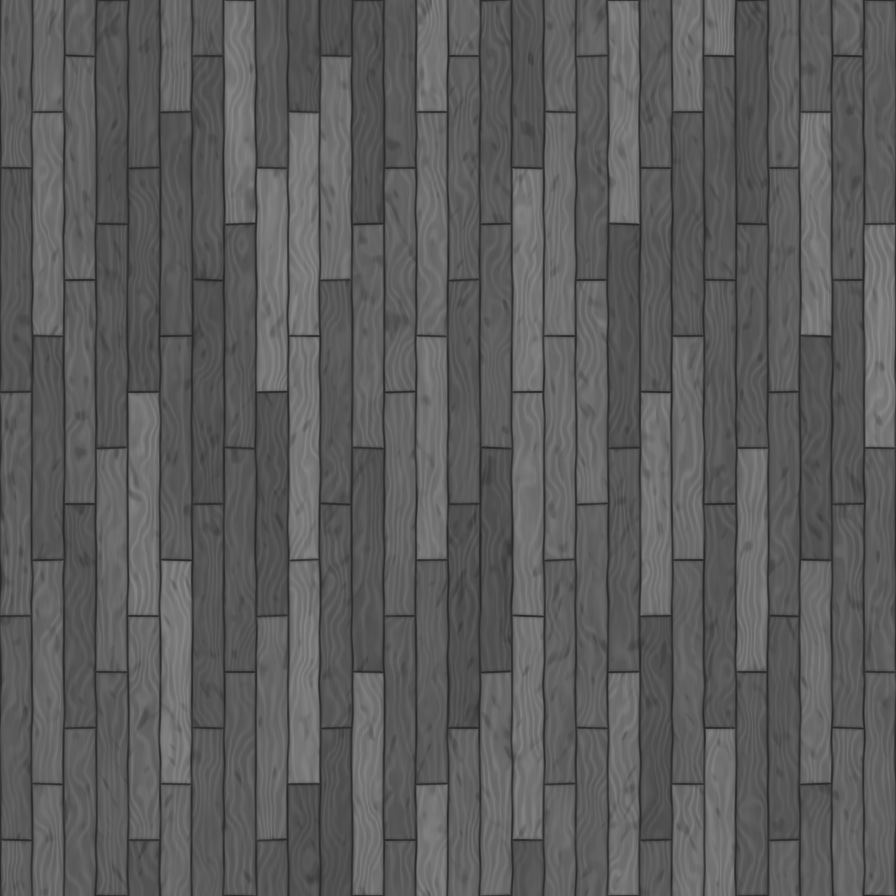
Give the GLSL for this texture, as a three.js fragment shader.

```glsl
varying vec2 vUv;

const float COLUMNS = 28.0;
const float PLANKS_PER_COLUMN = 4.0;
const float STAGGER_STEPS = 4.0;
const float PLANK_ASPECT = COLUMNS / PLANKS_PER_COLUMN;

const vec3 DARK_WOOD = vec3(0.318);
const vec3 LIGHT_WOOD = vec3(0.475);
const vec3 SEAM_COLOR = vec3(0.155);

float hash(vec2 p) {
  vec3 q = fract(p.xyx * vec3(0.1031, 0.1030, 0.0973));
  q += dot(q, q.yzx + 33.33);
  return fract((q.x + q.y) * q.z);
}

float noise(vec2 p) {
  vec2 cell = floor(p);
  vec2 f = fract(p);
  f = f * f * (3.0 - 2.0 * f);
  float low = mix(hash(cell), hash(cell + vec2(1.0, 0.0)), f.x);
  float high = mix(hash(cell + vec2(0.0, 1.0)), hash(cell + vec2(1.0)), f.x);
  return mix(low, high, f.y);
}

// Plank grid coordinates: integer part is the plank, fraction the place in it
vec2 plankGrid(vec2 uv) {
  float x = uv.x * COLUMNS;
  float edge = floor(x + 0.5);
  x += 0.05 * (noise(vec2(uv.y * 34.0, edge * 7.0)) - 0.5);
  x = clamp(x, 0.0, COLUMNS - 0.001);

  float column = floor(x);
  float stagger = (mod(column, STAGGER_STEPS) + 1.0) / STAGGER_STEPS;
  float y = uv.y * PLANKS_PER_COLUMN - stagger;
  float joint = mod(floor(y + 0.5), PLANKS_PER_COLUMN);
  float tilt = hash(vec2(column, joint) + 51.0) - 0.5;
  y += 0.012 * tilt * (x - column - 0.5);
  return vec2(x, y);
}

// Wavy contour lines flowing along the plank
float grainLines(vec2 p, float count) {
  float bend = 2.8 * noise(p * vec2(1.5, 0.75));
  bend += 0.8 * noise(p * vec2(3.2, 1.9) + 17.0);
  float wave = abs(fract(p.x * count + bend) - 0.5) * 2.0;
  return smoothstep(0.25, 1.0, wave);
}

// Fine fibres running lengthwise
float fibres(vec2 p) {
  float sway = 0.25 * noise(p * vec2(1.0, 0.9) + 5.0);
  float coarse = noise(vec2((p.x + sway) * 8.0, p.y * 1.3));
  float fine = noise(vec2((p.x + sway) * 17.0, p.y * 2.6) + 29.0);
  return 0.6 * coarse + 0.4 * fine - 0.5;
}

// Short slanted dark flecks and knots
float flecks(vec2 p, float slant) {
  vec2 q = vec2(p.x + slant * p.y, p.y);
  float spots = noise(q * vec2(4.2, 1.8) + 71.0);
  float breakup = noise(q * vec2(7.0, 3.5) + 13.0);
  return smoothstep(0.66, 0.92, 0.75 * spots + 0.25 * breakup);
}

vec3 woodColor(vec2 plank, vec2 local) {
  float tone = pow(hash(plank + 3.0), 1.2);
  vec2 seed = vec2(hash(plank + 11.0), hash(plank + 23.0)) * 90.0;
  vec2 p = local * vec2(1.0, PLANK_ASPECT) + seed;

  float strength = mix(0.35, 1.0, noise(p * vec2(1.4, 0.8) + 43.0));
  float shade = 1.0;
  shade += 0.15 * strength * (grainLines(p, 4.0) - 0.38);
  shade += 0.11 * fibres(p);
  shade += 0.08 * (noise(p * vec2(1.2, 0.5) + 61.0) - 0.5);
  shade -= 0.17 * flecks(p, mix(-0.5, 0.5, hash(plank + 37.0)));
  return mix(DARK_WOOD, LIGHT_WOOD, tone) * shade;
}

float seamMask(float distance, float halfWidth, float softness) {
  return 1.0 - smoothstep(halfWidth - softness, halfWidth + softness, distance);
}

void main() {
  vec2 grid = plankGrid(vUv);
  vec2 local = fract(grid);
  vec2 plank = floor(grid);
  plank.y = mod(plank.y, PLANKS_PER_COLUMN);

  // Distances to the plank sides and ends, in canvas units
  vec2 edge = (0.5 - abs(local - 0.5)) / vec2(COLUMNS, PLANKS_PER_COLUMN);

  vec3 color = woodColor(plank, local);
  color *= 1.0 - 0.13 * (1.0 - smoothstep(0.0, 0.005, min(edge.x, edge.y)));

  // Worn seams between planks
  float wear = mix(0.65, 1.0, noise(vUv * vec2(60.0, 45.0)));
  float sides = seamMask(edge.x, 0.0011, 0.0010);
  float ends = seamMask(edge.y, 0.0011, 0.0009);
  color = mix(color, SEAM_COLOR, wear * max(sides, ends));

  gl_FragColor = vec4(color, 1.0);
}
```
